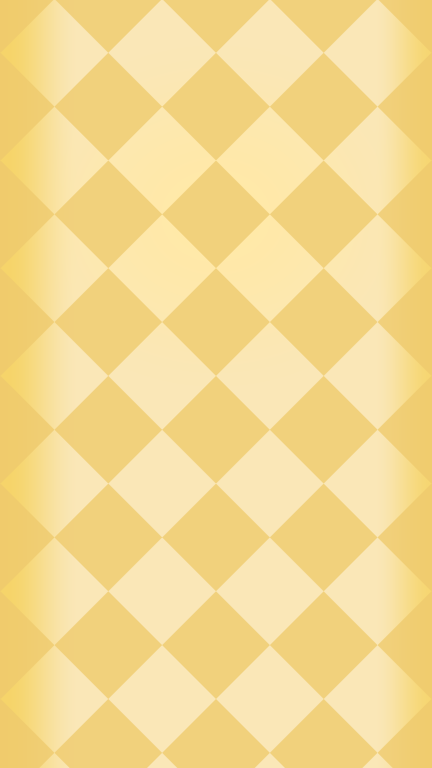
Reproduce this pattern procedurally as a WebGL 2 fragment shader.

```glsl
#version 300 es
precision highp float;
// Harlequin check of cream diamonds on gold, with a soft glow and golden side edges.

uniform vec2 u_resolution;
out vec4 fragColor;

// Lengths are fractions of the canvas width.
const float PERIOD = 0.2493;        // diamond width and height
const float FIRST_ROW = 0.1222;     // first row centre, below the top edge
const vec2 GLOW_CENTER = vec2(0.5, 0.50);  // second value is measured from the top
const vec2 GLOW_RADIUS = vec2(0.52, 0.44);
const float LEFT_FADE = 0.185;
const float RIGHT_FADE = 0.135;

const vec3 GOLD = vec3(0.945, 0.818, 0.488);
const vec3 GOLD_EDGE = vec3(0.940, 0.798, 0.425);
const vec3 CREAM = vec3(0.979, 0.905, 0.718);
const vec3 CREAM_GLOW = vec3(1.000, 0.912, 0.660);
const vec3 CREAM_EDGE = vec3(0.963, 0.832, 0.415);

// Coverage of touching diamonds; pixel is the edge softness.
float diamonds(vec2 p, float pixel) {
    vec2 center = vec2(0.5 + 0.5 * PERIOD, FIRST_ROW);
    vec2 cell = abs(fract((p - center) / PERIOD + 0.5) - 0.5);
    float dist = (cell.x + cell.y - 0.5) * PERIOD * 0.70711;
    return 1.0 - smoothstep(-0.7 * pixel, 0.7 * pixel, dist);
}

// Strength of the golden fade at the two sides.
float sideFade(float x) {
    float left = 1.0 - smoothstep(0.015, LEFT_FADE, x);
    float right = 1.0 - smoothstep(0.0, RIGHT_FADE, 1.0 - x);
    return max(left, 0.9 * right);
}

void main() {
    // Position from the top left, in canvas widths.
    vec2 p = vec2(gl_FragCoord.x, u_resolution.y - gl_FragCoord.y) / u_resolution.x;
    float fade = sideFade(p.x);

    // Light diamonds: glow in the upper middle, gold towards the sides.
    float glow = 1.0 - smoothstep(0.15, 1.0, length((p - GLOW_CENTER) / GLOW_RADIUS));
    vec3 light = mix(mix(CREAM, CREAM_GLOW, glow), CREAM_EDGE, fade);

    // Dark diamonds deepen slightly at the sides.
    vec3 dark = mix(GOLD, GOLD_EDGE, fade);

    fragColor = vec4(mix(dark, light, diamonds(p, 1.0 / u_resolution.x)), 1.0);
}
```
